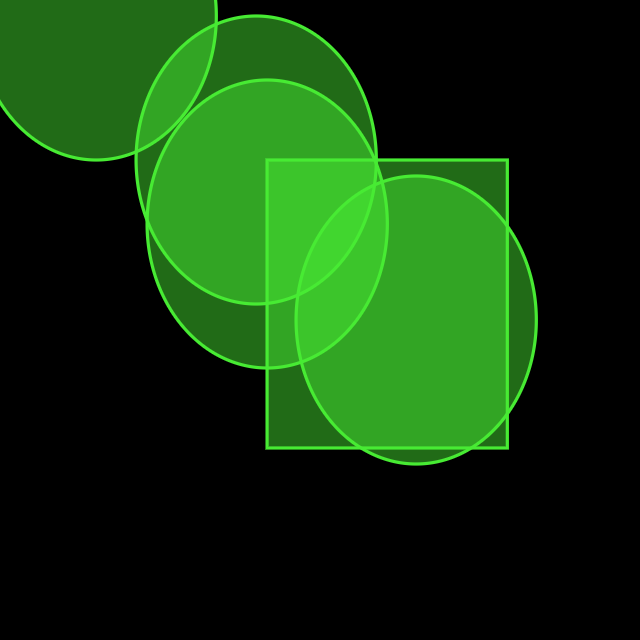
Reproduce this background procedurally as a WebGL 1 fragment shader.

```glsl
precision highp float;
// Overlapping translucent green ellipses and a rectangle with bright outlines on black.

uniform vec2 u_resolution;

#define GREEN vec3(0.28, 0.92, 0.20)
#define FILL_ALPHA 0.457
#define LINE_WIDTH 0.005
#define HALF_SIZE vec2(0.1877, 0.225)

// Approximate signed distance to an ellipse, accurate near its edge
float ellipseDistance(vec2 p, vec2 radii) {
  float scaled = length(p / radii);
  float slope = length(p / (radii * radii));
  return scaled * (scaled - 1.0) / max(slope, 1e-4);
}

// Signed distance to a box with sharp corners on its outline
float boxDistance(vec2 p, vec2 halfSize) {
  vec2 d = abs(p) - halfSize;
  return max(d.x, d.y);
}

// Share of black left visible through one filled and outlined shape
float transmittance(float dist, float pixel) {
  float fill = clamp(0.5 - dist / pixel, 0.0, 1.0);
  float outline = clamp(0.5 + (0.5 * LINE_WIDTH - abs(dist)) / pixel, 0.0, 1.0);
  return (1.0 - FILL_ALPHA * fill) * (1.0 - outline);
}

float ellipseLayer(vec2 uv, vec2 center, float pixel) {
  return transmittance(ellipseDistance(uv - center, HALF_SIZE), pixel);
}

float boxLayer(vec2 uv, vec2 center, float pixel) {
  return transmittance(boxDistance(uv - center, HALF_SIZE), pixel);
}

void main() {
  vec2 uv = gl_FragCoord.xy / u_resolution;
  float pixel = 1.0 / min(u_resolution.x, u_resolution.y);

  // All layers share one colour, so only their combined opacity matters
  float dark = ellipseLayer(uv, vec2(0.1503, 0.975), pixel);
  dark *= ellipseLayer(uv, vec2(0.4003, 0.75), pixel);
  dark *= ellipseLayer(uv, vec2(0.4175, 0.65), pixel);
  dark *= ellipseLayer(uv, vec2(0.6503, 0.5), pixel);
  dark *= boxLayer(uv, vec2(0.605, 0.525), pixel);

  gl_FragColor = vec4(GREEN * (1.0 - dark), 1.0);
}
```
